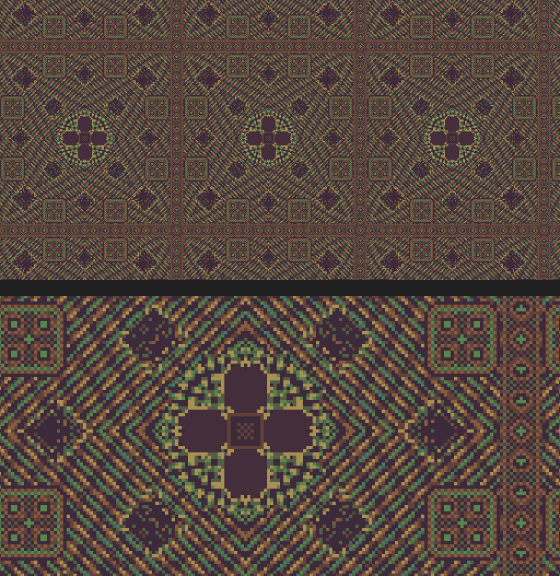
Top, the full canvas; bottom, a detail of the centre.
Give the GLSL for this pattern, as a WebGL 2 fragment shader.

```glsl
#version 300 es
precision highp float;
// A woven mosaic of tiny square cells, repeating as a square medallion tile.
// Each tile is folded into one octant, then layered: diamond stripes, dark
// pockets, rosettes, a chain border of ringlets and a four-lobed flower.

uniform vec2 u_resolution;
out vec4 fragColor;

const float ROWS = 256.0;               // cells in the canvas height
const float PERIOD = 168.0;             // cells in one tile
const float HALF_TILE = 84.0;
const vec2 CENTRE = vec2(245.0, 129.0); // cell at the middle of one tile
const float PITCH = 28.0 / 3.0;         // spacing of ringlets
const float STRIPE = 8.0;               // spacing of diamond stripes
const float BAND = 6.5;                 // half width of the border
const float SWELL = 7.0;                // extra border width at the rosettes
const int SAMPLES = 3;                  // antialiasing grid per side

const vec3 PLUM = vec3(0.235, 0.16, 0.225);
const vec3 MAROON = vec3(0.27, 0.18, 0.23);
const vec3 BROWN = vec3(0.38, 0.26, 0.23);
const vec3 OLIVE = vec3(0.32, 0.37, 0.27);
const vec3 OCHRE = vec3(0.52, 0.36, 0.24);
const vec3 GREEN = vec3(0.34, 0.52, 0.30);
const vec3 YELLOW = vec3(0.66, 0.56, 0.32);
const vec3 TEAL = vec3(0.25, 0.49, 0.41);

float hash(vec2 p) {
    vec3 h = fract(vec3(p.xyx) * 0.1031);
    h += dot(h, h.yzx + 33.33);
    return fract((h.x + h.y) * h.z);
}

float manhattan(vec2 v) { return abs(v.x) + abs(v.y); }

// Signed offset from the nearest multiple of pitch
vec2 nearest(vec2 v, float pitch) { return v - pitch * floor(v / pitch + 0.5); }

// Stepped diamond contours, a warm line and a cool line per stripe
vec3 stripes(vec2 p, float grain) {
    float s = mod(p.x + p.y, STRIPE);
    float dash = mod(p.x - p.y + 2.0 * floor((p.x + p.y) / STRIPE), 12.0);
    if (s < 0.5) return dash < 9.0 ? (grain < 0.6 ? YELLOW : OCHRE) : BROWN;
    if (s < 1.5) return dash < 8.0 ? OCHRE : BROWN;
    if (s < 2.5) return grain < 0.2 ? BROWN : PLUM;
    if (s < 3.5) return dash < 4.0 ? BROWN : PLUM;
    if (s < 4.5) return dash < 9.0 ? (grain < 0.7 ? GREEN : TEAL) : OLIVE;
    if (s < 5.5) return dash < 9.0 ? OLIVE : PLUM;
    if (s < 6.5) return grain < 0.2 ? BROWN : PLUM;
    return dash < 5.0 ? BROWN : PLUM;
}

// Speckled dark diamond with a broken bright edge
vec3 pocket(vec3 under, vec2 v, float radius, float grain) {
    float d = manhattan(v) - radius + 3.0 * step(0.5, sin(v.x * 1.4) * sin(v.y * 1.4));
    if (d < 0.0) return grain > 0.93 ? OCHRE : (grain < 0.08 ? OLIVE : PLUM);
    if (d < 2.0) return grain < 0.4 ? YELLOW : (grain < 0.7 ? OLIVE : BROWN);
    return under;
}

// Small round bead: bright eye, dark gap, orange ring, loose halo
vec3 ringlet(vec2 v, float parity) {
    float r = length(v);
    if (r < 1.1) return GREEN;
    if (r < 2.2) return PLUM;
    if (r < 3.5) return parity < 0.5 ? OCHRE : BROWN;
    if (r < 4.6) return parity < 0.5 ? BROWN : PLUM;
    return parity < 0.5 ? OLIVE : PLUM;
}

// Four beads around an eye, held in a scalloped ring
vec3 rosette(vec3 under, vec2 v, float parity) {
    vec2 a = abs(v);
    float r = min(length(a) - 4.0, length(a - 4.7));
    if (r > 7.4) return under;
    if (r > 6.3) return PLUM;
    if (r > 5.2) return parity < 0.5 ? OCHRE : BROWN;
    if (r > 4.2) return parity < 0.5 ? GREEN : OLIVE;
    return length(a) < 3.0 ? ringlet(v, parity) : ringlet(a - 4.7, parity);
}

// Central flower: tangled corners, four notched dark lobes and a square eye
vec3 flower(vec3 under, vec2 p, float grain) {
    float rim = p.x + 0.4 * p.y + 2.0 * sin(p.y * 0.9);
    vec3 col = under;
    if (rim < 27.0) {
        float tangle = sin(p.x * 1.3 + p.y * 0.6) + sin(p.y * 1.7 - p.x * 0.5) + grain;
        col = tangle > 1.4 ? YELLOW : tangle > 0.9 ? GREEN : tangle > 0.3 ? OLIVE : PLUM;
    }
    vec2 lobeOffset = p - vec2(13.0, 0.0);
    float lobe = max(manhattan(lobeOffset) - 11.0, abs(lobeOffset.y) - 7.0);
    lobe = max(lobe, 5.0 - manhattan(p - vec2(24.0, 0.0)));
    if (lobe < 2.0) col = grain < 0.5 ? YELLOW : (grain < 0.8 ? OLIVE : PLUM);
    if (lobe < 0.0) col = MAROON;
    float parity = mod(p.x + p.y, 2.0);
    if (p.x < 5.5) col = p.x > 4.5 ? BROWN : p.x > 2.5 ? PLUM : parity < 0.5 ? BROWN : PLUM;
    return col;
}

vec3 cellColour(vec2 cell) {
    // Fold the tile to one octant: p.x is the larger distance from its centre
    vec2 q = abs(mod(cell - CENTRE + HALF_TILE, PERIOD) - HALF_TILE);
    vec2 p = vec2(max(q.x, q.y), min(q.x, q.y));
    float parity = mod(p.x + p.y, 2.0);
    float grain = hash(p);

    vec3 col = stripes(p, grain);
    col = pocket(col, p - vec2(28.0), 10.0, grain);
    col = pocket(col, p - vec2(58.0, 0.0), 10.0, grain);
    col = pocket(col, p - vec2(55.0), 12.0, grain);

    // Border chain between dotted rails, swelling towards each rosette
    vec2 b = vec2(HALF_TILE - p.x, p.y);
    float swell = smoothstep(0.3, 0.8, -cos(b.y * 6.28319 / 56.0));
    if (b.x < BAND + SWELL * swell) col = ringlet(nearest(b, PITCH), parity);
    if (abs(b.x - 5.0) < 0.6) col = parity < 0.5 ? OCHRE : BROWN;
    return flower(rosette(col, p - vec2(66.0, 28.0), parity), p, grain);
}

void main() {
    vec3 sum = vec3(0.0);
    for (int i = 0; i < SAMPLES * SAMPLES; i++) {
        vec2 jitter = (vec2(i % SAMPLES, i / SAMPLES) + 0.5) / float(SAMPLES) - 0.5;
        sum += cellColour(floor((gl_FragCoord.xy + jitter) / u_resolution.y * ROWS));
    }
    fragColor = vec4(sum / float(SAMPLES * SAMPLES), 1.0);
}
```
